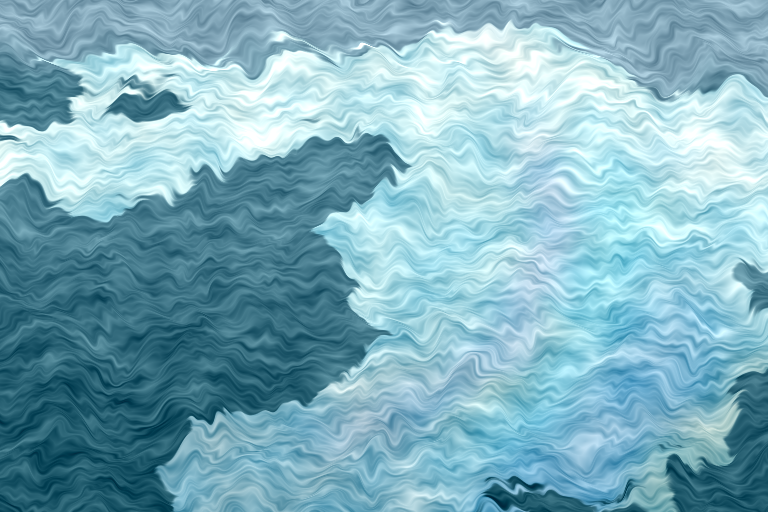
Reproduce this background procedurally as a Shadertoy shader.

```glsl
// Rippled sea with a broad sheet of pale, iridescent foam.
// Layered sines bend the plane; soft curves in the bent plane bound the foam,
// and stretched cellular noise with marbled hairlines draws the flowing strands.

const vec3 SEA_DEEP   = vec3(0.11, 0.34, 0.41);
const vec3 SEA_LIGHT  = vec3(0.34, 0.54, 0.61);
const vec3 HAZE       = vec3(0.54, 0.68, 0.75);
const vec3 FOAM       = vec3(0.68, 0.88, 0.92);
const vec3 FOAM_CREST = vec3(0.88, 0.98, 0.98);
const vec3 FOAM_SHADE = vec3(0.48, 0.68, 0.75);
const vec3 LILAC      = vec3(0.75, 0.79, 0.90);
const vec3 CYAN       = vec3(0.61, 0.91, 0.96);
const vec3 BLUE       = vec3(0.45, 0.69, 0.83);
const vec3 SAGE       = vec3(0.58, 0.75, 0.74);

const int   WARP_LAYERS  = 5;
const float WARP_SIZE    = 0.014;
const float WARP_FREQ    = 18.0;
const float EDGE_SOFT    = 0.006;
const float EDGE_RAGGED  = 0.06;
const float SEA_STRANDS  = 0.38;
const float FOAM_STRANDS = 0.42;
const float HAIRLINE_FREQ = 270.0;
const float HAIRLINE_GAIN = 0.16;
const vec2  RING_CENTRE  = vec2(0.62, 0.62);

float bump(float x, float centre, float width) {
    float d = (x - centre) / width;
    return exp(-d * d);
}

float blob(vec2 p, vec2 centre, vec2 radius) {
    return (length((p - centre) / radius) - 1.0) * min(radius.x, radius.y);
}

vec2 hash2(vec2 p) {
    vec3 h = fract(p.xyx * vec3(0.1031, 0.1030, 0.0973));
    h += dot(h, h.yzx + 33.33);
    return fract((h.xx + h.yz) * h.zy);
}

// Distance to the nearest scattered cell point, centred on zero.
float cellular(vec2 p) {
    vec2 cell = floor(p), local = fract(p);
    float nearest = 2.0;
    for (int i = 0; i < 9; i++) {
        vec2 o = vec2(i % 3 - 1, i / 3 - 1);
        vec2 d = o + hash2(cell + o) - local;
        nearest = min(nearest, dot(d, d));
    }
    return sqrt(nearest) - 0.46;
}

// Mostly vertical ripples, each layer finer, swelling and fading by region.
vec2 ripple(vec2 p) {
    float size = WARP_SIZE, freq = WARP_FREQ;
    for (int i = 0; i < WARP_LAYERS; i++) {
        float k = float(i);
        float drift = 2.6 * sin(freq * 0.37 * p.y + 1.9 * k) + 1.5 * sin(freq * 0.23 * p.x + k);
        float swell = size * (1.0 + 0.6 * sin(freq * 0.31 * p.x + 2.0 * k) * sin(freq * 0.43 * p.y + k));
        p.y += swell * sin(freq * p.x + drift + 1.7 * k);
        p.x += 0.75 * swell * sin(freq * 0.8 * p.y + 2.3 * k + drift * 0.5);
        size *= 0.66;
        freq *= 1.75;
    }
    return p;
}

float strands(vec2 p) {
    float broad = cellular(p * vec2(6.0, 20.0));
    float middle = cellular(p * vec2(11.0, 52.0) + 7.0);
    float fine = cellular(p * vec2(20.0, 120.0) + 14.0);
    float hairline = sin(HAIRLINE_FREQ * p.y + 9.0 * broad + 3.0 * middle);
    float gate = smoothstep(-0.2, 0.3, cellular(p * vec2(5.0, 9.0) + 3.0));
    return 0.40 * broad + 0.50 * middle + 0.45 * fine + HAIRLINE_GAIN * gate * hairline;
}

// Negative in open water, positive in foam.
float waterDistance(vec2 p) {
    float horizon = 0.89 + 0.06 * bump(p.x, 0.93, 0.2) - 0.06 * smoothstep(1.0, 1.4, p.x);
    float bayTop = 0.64 - 0.07 * bump(p.x, 0.2, 0.1) + 0.1 * smoothstep(0.35, 0.62, p.x);
    float bayRight = mix(0.33, 0.70, smoothstep(0.12, 0.30, p.y)) + 0.11 * bump(p.y, 0.665, 0.045)
        - 0.08 * bump(p.y, 0.53, 0.05) + 0.03 * bump(p.y, 0.37, 0.05);
    float d = min(horizon - p.y, max(p.x - bayRight, p.y - bayTop));
    // Pockets at the upper left
    d = min(d, blob(p, vec2(0.03, 0.825), vec2(0.13, 0.085)));
    d = min(d, blob(p, vec2(0.29, 0.80), vec2(0.06, 0.024)));
    // Lower and right-hand gaps
    d = min(d, max(1.43 - p.x, p.y - 0.27));
    d = min(d, max(1.31 - p.x, p.y - 0.09));
    d = min(d, blob(p, vec2(1.50, 0.45), vec2(0.045, 0.05)));
    return min(d, blob(p, vec2(1.09, -0.01), vec2(0.12, 0.05)));
}

vec3 waterColour(vec2 p) {
    vec3 c = mix(SEA_DEEP, SEA_LIGHT, smoothstep(0.0, 0.75, p.y + 0.12 * (p.x - 0.4)));
    c = mix(c, SEA_DEEP, 0.35 * bump(p.y, 0.80, 0.07));
    return mix(c, HAZE, smoothstep(0.83, 0.94, p.y + 0.06 * smoothstep(0.9, 1.3, p.x)));
}

vec3 foamColour(vec2 p) {
    float r = length(p - RING_CENTRE), right = smoothstep(0.75, 1.05, p.x);
    float low = 1.0 - smoothstep(0.12, 0.48, p.y);
    float patches = cellular(p * vec2(7.0, 11.0) + 21.0);
    vec3 c = mix(FOAM, FOAM_SHADE, 0.9 * low);
    c = mix(c, CYAN, 0.7 * right * bump(r, 0.60, 0.09));
    c = mix(c, BLUE, 0.8 * right * bump(r, 0.73, 0.13) * (1.0 - smoothstep(0.25, 0.60, p.y)));
    c = mix(c, SAGE, 0.75 * low * max(bump(r, 0.52, 0.035) * right, smoothstep(0.78, 0.90, r)));
    c = mix(c, LILAC, 0.5 * bump(r, 0.46, 0.05) * smoothstep(0.5, 0.7, p.x) * mix(1.0, 0.6, low));
    c = mix(c, LILAC, 0.45 * bump(p.x, 1.38, 0.16) * bump(p.y, 0.73, 0.07));
    // White crest along the upper band
    float crestLine = 0.77 + 0.10 * bump(p.x, 0.85, 0.4) - 0.05 * smoothstep(1.0, 1.5, p.x);
    c = mix(c, FOAM_CREST, 0.9 * bump(p.y, crestLine, 0.13));
    return c + patches * vec3(0.22, 0.10, 0.04);
}

void mainImage(out vec4 fragColor, in vec2 fragCoord) {
    vec2 p = fragCoord / iResolution.xy * vec2(1.5, 1.0);
    vec2 q = ripple(p);
    float grain = strands(q);
    float ragged = EDGE_RAGGED * cellular(q * vec2(7.0, 26.0) + 40.0) + 0.02 * grain;
    float foam = smoothstep(-EDGE_SOFT, EDGE_SOFT, waterDistance(q) + ragged);
    vec3 water = waterColour(q) + SEA_STRANDS * grain * vec3(1.0, 0.95, 0.9);
    vec3 sheet = foamColour(q) + FOAM_STRANDS * grain * vec3(1.25, 0.9, 0.75);
    fragColor = vec4(clamp(mix(water, sheet, foam), 0.0, 1.0), 1.0);
}
```
